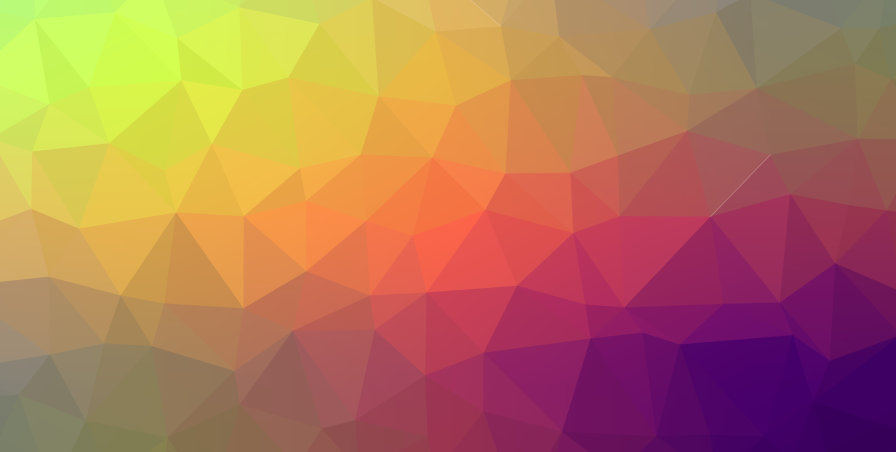
Give the GLSL for this background, as a WebGL 1 fragment shader.

```glsl
precision highp float;
// Low-poly gradient: a jittered grid of vertices is split into triangles,
// each tinted at its centroid by the mean of one colour ramp read along x
// and the same ramp read downwards along y.

uniform vec2 u_resolution;

#define CELL 0.148          // grid spacing, in canvas heights
#define JITTER 0.72         // vertex scatter, in cells
#define FLATNESS 0.8        // 1 = one flat tint per facet
#define TINT_VARIATION 0.035
#define SEAM_CHANCE 0.03    // share of quads with a pale seam
#define SEAM_STRENGTH 0.3

const vec3 LIME    = vec3(0.74, 1.00, 0.49);
const vec3 YELLOW  = vec3(0.83, 0.99, 0.27);
const vec3 AMBER   = vec3(0.92, 0.74, 0.28);
const vec3 CORAL   = vec3(1.00, 0.41, 0.27);
const vec3 CRIMSON = vec3(0.66, 0.15, 0.38);
const vec3 VIOLET  = vec3(0.29, 0.00, 0.43);
const vec3 INDIGO  = vec3(0.20, 0.00, 0.34);

float hash(vec2 p) {
  vec3 q = fract(vec3(p.xyx) * 0.1031);
  q += dot(q, q.yzx + 33.33);
  return fract((q.x + q.y) * q.z);
}

// Six equal spans between the seven ramp colours.
vec3 ramp(float t) {
  float s = clamp(t, 0.0, 1.0) * 6.0;
  vec3 c = mix(LIME, YELLOW, clamp(s, 0.0, 1.0));
  c = mix(c, AMBER, clamp(s - 1.0, 0.0, 1.0));
  c = mix(c, CORAL, clamp(s - 2.0, 0.0, 1.0));
  c = mix(c, CRIMSON, clamp(s - 3.0, 0.0, 1.0));
  c = mix(c, VIOLET, clamp(s - 4.0, 0.0, 1.0));
  return mix(c, INDIGO, clamp(s - 5.0, 0.0, 1.0));
}

vec3 gradient(vec2 p) {
  float aspect = u_resolution.x / u_resolution.y;
  return 0.5 * (ramp(p.x / aspect) + ramp(1.0 - p.y));
}

vec2 vertex(vec2 id) {
  vec2 scatter = vec2(hash(id + 17.0), hash(id + 71.0)) - 0.5;
  return (id + 0.5 + JITTER * scatter) * CELL;
}

// Signed distance to the line a-b, positive on its left.
float side(vec2 p, vec2 a, vec2 b) {
  vec2 e = b - a, q = p - a;
  return (e.x * q.y - e.y * q.x) / length(e);
}

float segmentDistance(vec2 p, vec2 a, vec2 b) {
  vec2 e = b - a, q = p - a;
  return length(q - e * clamp(dot(q, e) / dot(e, e), 0.0, 1.0));
}

// Colour times coverage, with coverage in alpha, of a counterclockwise facet.
vec4 facet(vec2 p, vec2 a, vec2 b, vec2 c, float seed) {
  float inside = min(side(p, a, b), min(side(p, b, c), side(p, c, a)));
  float coverage = clamp(0.5 + inside * u_resolution.y, 0.0, 1.0);
  vec2 centroid = (a + b + c) / 3.0;
  vec3 colour = gradient(mix(p, centroid, FLATNESS));
  colour *= 1.0 + TINT_VARIATION * (2.0 * seed - 1.0);
  return vec4(colour, 1.0) * coverage;
}

void main() {
  vec2 p = gl_FragCoord.xy / u_resolution.y;
  vec2 home = floor(p / CELL - 0.5);
  vec4 sum = vec4(0.0);
  float seam = 0.0;

  // Gather the facets of nearby quads, each cut along its shorter diagonal.
  for (int j = -1; j <= 1; j++) {
    for (int i = -1; i <= 1; i++) {
      vec2 id = home + vec2(float(i), float(j));
      vec2 a = vertex(id);
      vec2 b = vertex(id + vec2(1.0, 0.0));
      vec2 c = vertex(id + vec2(1.0, 1.0));
      vec2 d = vertex(id + vec2(0.0, 1.0));
      float seed1 = hash(id + 131.0), seed2 = hash(id + 193.0);
      bool cutAC = distance(a, c) < distance(b, d);
      vec2 from = cutAC ? a : b;
      vec2 to = cutAC ? c : d;
      vec2 right = cutAC ? b : c;
      vec2 left = cutAC ? d : a;
      sum += facet(p, from, right, to, seed1);
      sum += facet(p, from, to, left, seed2);

      float line = 1.0 - segmentDistance(p, from, to) * 500.0;
      seam = max(seam, clamp(line, 0.0, 1.0) * step(hash(id + 251.0), SEAM_CHANCE));
    }
  }

  vec3 colour = sum.a > 0.001 ? sum.rgb / sum.a : gradient(p);
  colour = mix(colour, vec3(0.95, 0.85, 0.75), seam * SEAM_STRENGTH);
  gl_FragColor = vec4(colour, 1.0);
}
```
